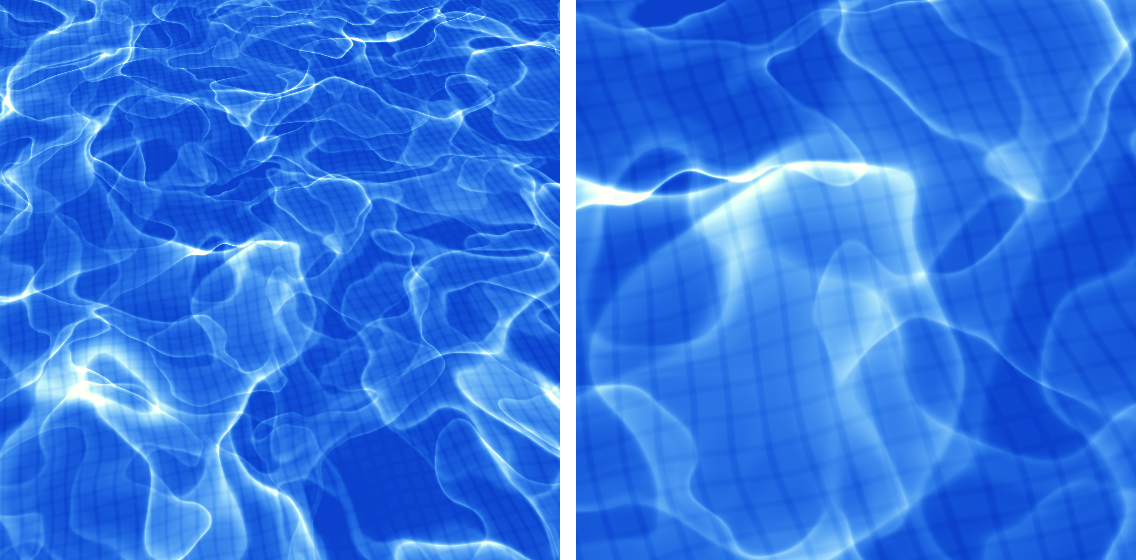
Left: the whole. Right: its middle third, enlarged.
Write a WebGL 2 fragment shader that draws this texture.

```glsl
#version 300 es
precision highp float;
// Sunlit pool floor: folded caustic light over wavy tile joints, seen at a slant.
uniform vec2 u_resolution;
out vec4 fragColor;

vec2 hash22(vec2 p) {
    vec3 a = fract(p.xyx * vec3(0.1031, 0.1030, 0.0973));
    a += dot(a, a.yzx + 33.33);
    return fract((a.xx + a.yz) * a.zy);
}

float cornerSlope(vec2 cell, vec2 offset) {
    return dot(hash22(cell) * 2.0 - 1.0, offset);
}

// Gradient noise, roughly -1 to 1
float noise(vec2 p) {
    vec2 i = floor(p), f = p - i;
    vec2 u = f * f * f * (f * (f * 6.0 - 15.0) + 10.0);
    vec2 e = vec2(1.0, 0.0);
    float low = mix(cornerSlope(i, f), cornerSlope(i + e, f - e), u.x);
    float high = mix(cornerSlope(i + e.yx, f - e.yx), cornerSlope(i + 1.0, f - 1.0), u.x);
    return 1.5 * mix(low, high, u.y);
}

vec2 noise2(vec2 p) {
    return vec2(noise(p), noise(p + vec2(31.7, 57.3)));
}

// One sheet of refracted light: crisp on its outer edge, fading inward
float foldLight(vec2 p, float seed) {
    vec2 shift = seed * vec2(17.3, 9.1) + 40.0;
    vec2 s = p + shift;
    s += 0.45 * noise2(s * 0.9) + 0.12 * noise2(s * 2.7 + 5.0);
    float n = noise(s);
    float streak = noise(vec2(n * 12.0, dot(p, vec2(0.7, 0.4))) + shift);
    float sheet = smoothstep(-0.03, 0.02, n) * exp(-4.0 * max(n, 0.0));
    float focus = smoothstep(-0.25, 0.5, noise(p * 0.8 + shift.yx));
    float edge = exp(-abs(n) * (n < 0.0 ? 60.0 : 22.0));
    return sheet * (0.21 + 0.16 * streak) + edge * (0.08 + 0.7 * focus);
}

// Thin dark joints, faded out where they become too fine to resolve
float tileJoints(vec2 g) {
    vec2 blur = fwidth(g);
    vec2 d = abs(fract(g) - 0.5);
    vec2 joint = 1.0 - smoothstep(vec2(0.05), 0.12 + blur, d);
    joint *= 1.0 - smoothstep(0.2, 0.6, blur);
    return dot(joint, vec2(0.085, 0.045));
}

vec3 waterColor(float v) {
    return vec3(0.07, 0.32, 0.84)
        + v * vec3(0.25, 0.49, 0.27)
        + v * v * vec3(0.37, 0.09, -0.13);
}

void main() {
    vec2 uv = gl_FragCoord.xy / u_resolution;

    // Slanted floor: features shrink towards the top
    float depth = 1.0 / (1.9 - uv.y);
    vec2 ground = vec2((uv.x - 0.5) * depth, 1.8 * depth);
    vec2 ripple = noise2(ground * 5.0 + 11.0);
    vec2 wavelet = noise2(ground * 13.0 + 3.0);
    vec2 bent = ground + 0.045 * ripple + 0.012 * wavelet;

    // Overlapping sheets of light, from broad to fine
    float light = -0.09;
    float scale = 4.3;
    float weight = 1.0;
    for (int i = 0; i < 5; i++) {
        light += weight * foldLight(bent * scale, float(i));
        scale *= 1.24;
        weight *= 0.9;
    }

    // Focused patches and slow shade
    float patchGlow = smoothstep(0.1, 0.65, noise(bent * vec2(3.5, 5.5) + 71.0));
    light *= 1.0 + 0.9 * patchGlow;
    light += 0.06 * noise(ground * 3.0 + 23.0) + 0.025 * wavelet.x;

    // Joints displaced by the moving surface
    vec2 floorPoint = ground + 0.013 * ripple + 0.008 * wavelet;
    vec2 tiles = mat2(0.97, -0.24, 0.24, 0.97) * floorPoint * 68.0;
    light -= tileJoints(tiles);

    fragColor = vec4(clamp(waterColor(clamp(light, -0.14, 1.3)), 0.0, 1.0), 1.0);
}
```
